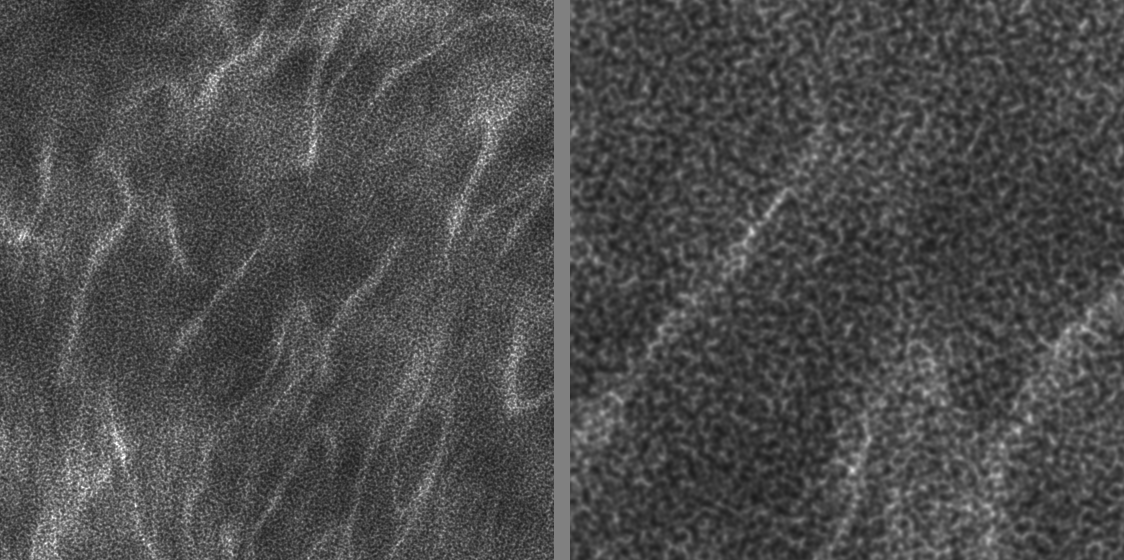
Left, the full canvas; right, a detail of the centre.
A WebGL 1 fragment shader for this texture:

```glsl
precision highp float;
// Grey, speckled radar-like terrain: broken bright veins on dark mottled ground.
// Veins are zero lines of stretched gradient noise in a sheared plane; tone,
// fibres and grain are summed as exposure and then turned into grey.

uniform vec2 u_resolution;

#define BASE_GREY 0.272
#define LEAN 0.52
#define WANDER 0.035
#define VEIN_WIDTH 0.0075
#define VEIN_GAIN 0.62
#define FINE_VEIN_GAIN 0.36
#define FIBRE_GAIN 0.24
#define CLOUD_GAIN 0.38
#define GRAIN_SCALE 165.0
#define GRAIN_GAIN 0.80

// Random unit gradient for a lattice point
vec2 gradient(vec2 cell) {
  vec3 h = fract(cell.xyx * vec3(0.1031, 0.1030, 0.0973));
  h += dot(h, h.yzx + 33.33);
  float angle = 6.28318 * fract((h.x + h.y) * h.z);
  return vec2(cos(angle), sin(angle));
}

float noise(vec2 p) {
  vec2 i = floor(p);
  vec2 f = p - i;
  vec2 u = f * f * f * (f * (f * 6.0 - 15.0) + 10.0);
  vec2 e = vec2(1.0, 0.0);
  float low = mix(dot(gradient(i), f),
                  dot(gradient(i + e), f - e), u.x);
  float high = mix(dot(gradient(i + e.yx), f - e.yx),
                   dot(gradient(i + e.xx), f - e.xx), u.x);
  return mix(low, high, u.y);
}

mat2 rotation(float a) {
  return mat2(cos(a), sin(a), -sin(a), cos(a));
}

// Layered noise for broad light and dark patches
float clouds(vec2 p) {
  float sum = 0.0;
  float gain = 1.0;
  for (int k = 0; k < 4; k++) {
    sum += gain * noise(p);
    p = rotation(0.6) * p * 2.1 + 17.3;
    gain *= 0.68;
  }
  return sum;
}

// Zero line of stretched noise, drawn at an even width and broken along its length
float vein(vec2 q, vec2 stretch, float width, float seed) {
  vec2 s = q * stretch + seed;
  float step_size = 0.02;
  float n = noise(s);
  vec2 slope = vec2(noise(s + vec2(step_size, 0.0)) - n,
                    noise(s + vec2(0.0, step_size)) - n) / step_size;
  float d = abs(n) / max(length(slope * stretch), 0.45 * stretch.x);
  float swell = 1.0 + 1.3 * noise(q * 8.0 + seed * 1.7);
  float core = exp(-pow(d / (width * swell), 2.0));
  float halo = 0.30 * exp(-d / (3.0 * width));
  float presence = smoothstep(-0.12, 0.32, noise(q * vec2(6.0, 3.2) + seed * 2.3));
  return (core + halo) * presence;
}

// Plane in which the veins run upright: they lean more towards the right
vec2 flow_plane(vec2 p) {
  vec2 q = vec2(p.x - LEAN * p.x * p.y, p.y);
  q.x += WANDER * noise(p * 5.0 + 3.1);
  q.x += 0.35 * WANDER * noise(p * 14.0 + 8.7);
  q.x += 0.10 * WANDER * noise(p * 45.0 + 1.9);
  return q;
}

void main() {
  vec2 p = gl_FragCoord.xy / u_resolution.y;
  vec2 q = flow_plane(p);

  // Main veins and a finer, fainter net between them
  float veins = VEIN_GAIN * vein(q, vec2(5.5, 1.3), VEIN_WIDTH, 11.3);
  veins += VEIN_GAIN * vein(q, vec2(7.0, 1.9), VEIN_WIDTH * 0.8, 47.6);
  veins += FINE_VEIN_GAIN * vein(q, vec2(14.0, 4.0), VEIN_WIDTH * 0.65, 83.2);
  veins = 0.85 * (1.0 - exp(-veins / 0.85));

  // Soft fibres along the flow, over patchy ground
  float fibres = noise(q * vec2(34.0, 7.0) + 5.4) + 0.7 * noise(q * vec2(70.0, 16.0));
  fibres *= 0.6 + 0.8 * smoothstep(-0.3, 0.4, noise(p * 3.0 + 29.0));
  float ground = CLOUD_GAIN * clouds(p * 3.2 + 61.0);
  ground += 0.16 * (1.0 - smoothstep(0.0, 0.55, length(p)));

  // Two turned layers of fine speckle
  float grain = noise(rotation(0.5) * p * GRAIN_SCALE);
  grain += 0.75 * noise(rotation(1.2) * p * GRAIN_SCALE * 1.5 + 9.0);

  float exposure = ground + veins + FIBRE_GAIN * fibres + GRAIN_GAIN * grain;
  float grey = BASE_GREY * exp(exposure);
  gl_FragColor = vec4(vec3(min(grey, 1.0)), 1.0);
}
```
